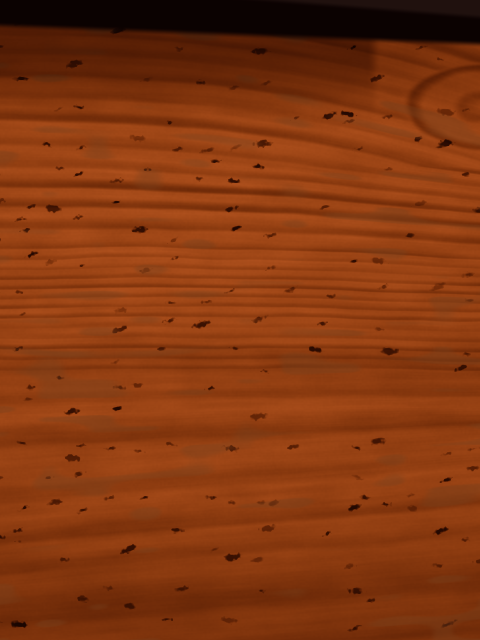
Give the GLSL for this texture, as a WebGL 2 fragment shader.

```glsl
#version 300 es
precision highp float;

uniform vec2 u_resolution;
out vec4 fragColor;

const float BASE_TONE = 0.585;
const float RING_DEPTH = 0.17;
const float STREAK_DEPTH = 0.09;
const float MOTTLE_DEPTH = 0.07;
const float TOP_DENSITY = 30.0;      // growth rings per canvas height
const float MID_DENSITY = 62.0;
const float LOW_DENSITY = 15.0;
const float MID_START = 0.38;
const float MID_END = 0.58;
const vec2 KNOT_CENTRE = vec2(0.768, 0.167);
const vec2 KNOT_RADIUS = vec2(0.135, 0.068);
const float FLECK_CELL = 0.075;
const float FLECK_CHANCE = 0.36;
const vec3 WORN_COLOUR = vec3(0.47, 0.25, 0.11);
const vec3 GREY_STRIP = vec3(0.08, 0.06, 0.05);

float hash(vec2 p) {
  return fract(sin(dot(p, vec2(127.1, 311.7))) * 43758.5453);
}

float noise(vec2 p) {
  vec2 cell = floor(p), f = fract(p);
  f = f * f * (3.0 - 2.0 * f);
  float low = mix(hash(cell), hash(cell + vec2(1, 0)), f.x);
  float high = mix(hash(cell + vec2(0, 1)), hash(cell + vec2(1, 1)), f.x);
  return mix(low, high, f.y);
}

float fbm(vec2 p) {
  float sum = 0.0, gain = 0.5;
  for (int i = 0; i < 4; i++) {
    sum += gain * noise(p);
    p = p * 2.03 + 17.3;
    gain *= 0.5;
  }
  return sum;
}

// Depth from the top, straightened along the bending grain
float grainDepth(vec2 p, float across) {
  float sag = 0.1 * exp(-12.0 * max(p.y - 0.26, 0.0)) * pow(across, 2.2);
  float rise = 0.06 * across * smoothstep(0.55, 0.75, p.y);
  float wobble = 0.012 * (fbm(p * vec2(4.0, 7.0)) - 0.5);
  return p.y - sag + rise + wobble;
}

// Late wood darkens slowly, then ends more abruptly
float growthRings(float depth, float x) {
  float phase = TOP_DENSITY * min(depth, MID_START)
    + MID_DENSITY * clamp(depth - MID_START, 0.0, MID_END - MID_START)
    + LOW_DENSITY * max(depth - MID_END, 0.0)
    + 0.5 * noise(vec2(depth * 12.0, 3.0));
  float t = fract(phase), id = floor(phase);
  float profile = smoothstep(0.3, 0.78, t) * (1.0 - smoothstep(0.8, 1.0, t));
  float strength = mix(0.3, 1.0, hash(vec2(id, 5.0)));
  return profile * strength * mix(0.6, 1.15, noise(vec2(x * 5.0, id * 3.7)));
}

float knotRings(float k) {
  float outer = smoothstep(0.8, 0.98, k) * (1.0 - smoothstep(0.98, 1.1, k));
  float inner = smoothstep(0.12, 0.3, k) * (1.0 - smoothstep(0.3, 0.45, k));
  return outer + 0.6 * inner;
}

// Small ragged dents, longer along the grain
float flecks(vec2 p) {
  float cover = 0.0;
  for (int layer = 0; layer < 2; layer++) {
    float size = FLECK_CELL / (1.0 + 0.6 * float(layer));
    vec2 q = p / size + 9.7 * float(layer), cell = floor(q);
    vec2 spot = 0.25 + 0.5 * vec2(hash(cell), hash(cell + 31.0));
    vec2 offset = (fract(q) - spot) * size;
    offset.y += offset.x * (hash(cell + 53.0) - 0.3) * 0.6;
    float radius = mix(0.0015, 0.0048, pow(hash(cell + 71.0), 2.0));
    float dist = length(offset * vec2(0.42, 1.0)) + 0.004 * (noise(p * 260.0) - 0.5);
    float present = step(hash(cell + 13.0), FLECK_CHANCE) * mix(0.3, 1.0, hash(cell + 97.0));
    cover = max(cover, present * (1.0 - smoothstep(radius - 0.0015, radius + 0.002, dist)));
  }
  return cover;
}

vec3 woodColour(float tone) {
  return pow(vec3(tone), vec3(1.0, 1.4, 3.0)) * vec3(1.0, 0.535, 0.34) + vec3(0, 0, 0.005);
}

void main() {
  vec2 p = vec2(gl_FragCoord.x, u_resolution.y - gl_FragCoord.y) / u_resolution.y;
  float across = gl_FragCoord.x / u_resolution.x;
  float depth = grainDepth(p, across);

  // Grain and knot
  float k = length((p - KNOT_CENTRE) / KNOT_RADIUS) + 0.15 * (noise(p * 22.0) - 0.5);
  float rings = mix(knotRings(k), growthRings(depth, p.x), smoothstep(0.98, 1.15, k));
  float softness = mix(1.0, 0.72, smoothstep(0.35, 0.5, p.y));
  float streaks = fbm(vec2(p.x * 5.0, depth * 95.0)) - 0.47;
  float mottle = fbm(p * vec2(16.0, 30.0)) - 0.47;
  float tone = BASE_TONE - RING_DEPTH * softness * rings
    + STREAK_DEPTH * streaks + MOTTLE_DEPTH * mottle
    + 0.014 * (noise(p * 330.0) - 0.5);

  // Light falloff, red band and shadow near the upper edge
  vec2 fromLight = (vec2(across, p.y) - vec2(0.35, 0.34)) / vec2(0.7, 0.36);
  tone += 0.055 * exp(-dot(fromLight, fromLight));
  float band = (depth - 0.57) / 0.032;
  tone -= 0.075 * exp(-band * band) * mix(0.7, 1.1, across);
  tone *= 1.0 - 0.17 * smoothstep(0.78, 1.02, p.y + 0.08 * abs(across - 0.6));
  float lit = smoothstep(0.765, 0.795, across);
  float shade = mix(0.56, 0.83, lit);
  tone *= mix(shade, 1.0, smoothstep(0.07, 0.21, p.y));
  tone *= 1.0 - 0.78 * flecks(p);
  vec3 colour = woodColour(max(tone, 0.04));

  // Worn pale patches and one long scuff
  float worn = 0.4 * smoothstep(0.74, 0.9, noise(vec2(p.x * 13.0, depth * 50.0)));
  float scuff = 1.0 - smoothstep(0.002, 0.008, abs(p.y - 0.552 + 0.014 * across + 0.012 * (noise(p * 9.0) - 0.5)));
  worn = max(worn, 0.6 * scuff * (1.0 - smoothstep(0.35, 0.55, across)) * noise(p * vec2(18.0, 60.0)));
  colour = mix(colour, WORN_COLOUR * mix(0.55, 1.0, smoothstep(0.08, 0.2, p.y)), worn);

  // Dark gap above the board, with a faint grey strip
  float edge = 0.039 + 0.029 * across;
  vec3 gap = woodColour(0.045);
  gap += GREY_STRIP * (1.0 - smoothstep(-0.004, 0.006, p.y - 0.06 * (across - 0.57)));
  colour = mix(gap, colour, smoothstep(edge - 0.005, edge + 0.007, p.y));
  fragColor = vec4(colour, 1.0);
}
```
